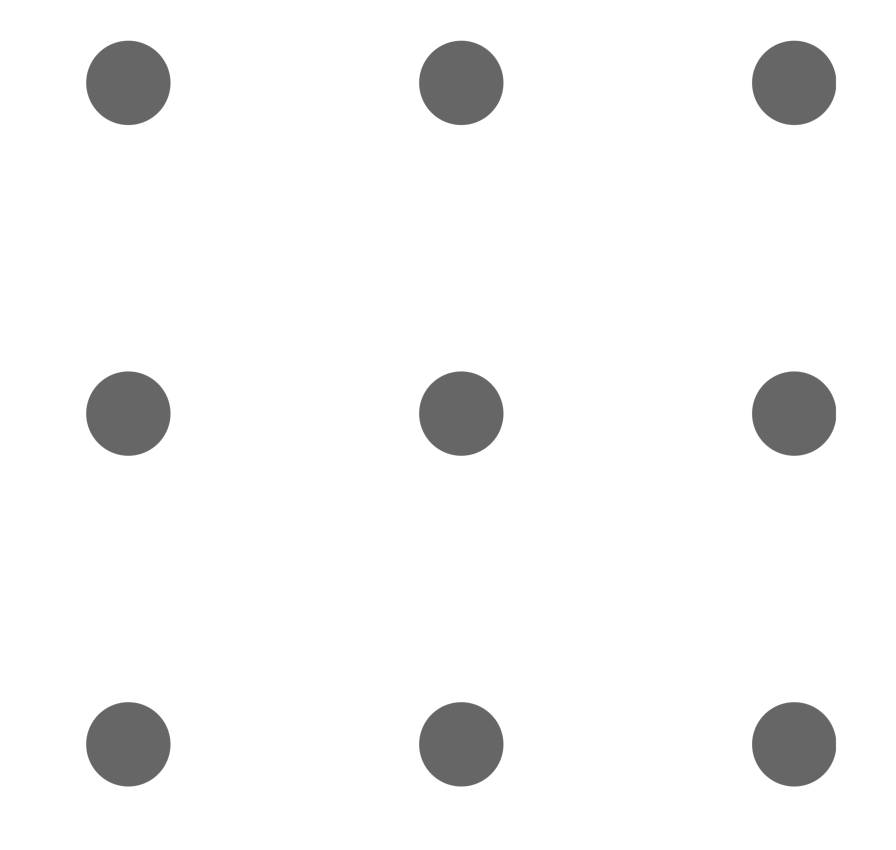
A Shadertoy shader for this pattern:

```glsl
// All lengths are fractions of the canvas height.
const vec2 FIRST_DOT = vec2(0.1510, 0.1243);   // centre of the lower left dot
const vec2 PITCH = vec2(0.3917, 0.3891);       // spacing across and up
const vec2 LAST_INDEX = vec2(2.0, 2.0);        // three columns, three rows
const float DOT_RADIUS = 0.0496;
const float TRIM_X = 0.9835;                   // right limit of the dot field
const vec3 PAPER_COLOR = vec3(1.0);
const vec3 DOT_COLOR = vec3(0.4);

// Signed distance to the nearest dot of the grid
float dotGrid(vec2 p) {
    vec2 index = clamp(round((p - FIRST_DOT) / PITCH), vec2(0.0), LAST_INDEX);
    return length(p - FIRST_DOT - index * PITCH) - DOT_RADIUS;
}

void mainImage(out vec4 fragColor, in vec2 fragCoord) {
    vec2 p = fragCoord / iResolution.y;
    float pixel = 1.0 / iResolution.y;

    // Dots, cut very slightly at the right limit
    float dist = max(dotGrid(p), p.x - TRIM_X);
    float coverage = 1.0 - smoothstep(-0.75 * pixel, 0.75 * pixel, dist);

    fragColor = vec4(mix(PAPER_COLOR, DOT_COLOR, coverage), 1.0);
}
```
